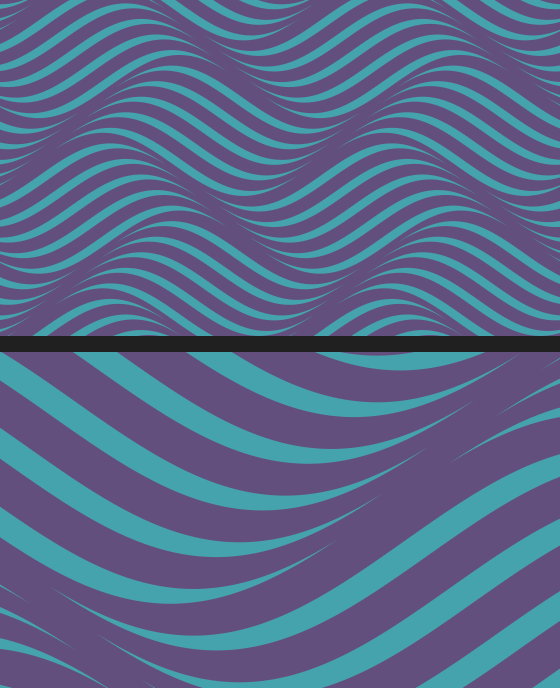
Top: the whole. Bottom: its middle third, enlarged.
Give the GLSL for this pattern, as a WebGL 2 fragment shader.

```glsl
#version 300 es
precision highp float;
// Teal wave ribbons on purple, drifting sideways in a zigzag so they pinch and swell.

uniform vec2 u_resolution;
out vec4 fragColor;

// Smoothed coverage of the area below wave edge k; y runs downward, one unit per ribbon.
float belowEdge(vec2 p, float k, float crestY, float pixel) {
    // The crest swings right and left over twenty edges (ten ribbons).
    float crestX = 11.55 - 0.493 * abs(mod(k + 3.0, 20.0) - 10.0);
    float frequency = 6.2831853 / 18.13;
    float angle = (p.x - crestX) * frequency;
    float edgeY = crestY + 2.03 * (1.0 - cos(angle));
    float slope = 2.03 * frequency * sin(angle);
    return clamp((p.y - edgeY) / (pixel * sqrt(1.0 + slope * slope)) + 0.5, 0.0, 1.0);
}

void main() {
    vec2 uv = gl_FragCoord.xy / u_resolution;
    vec2 p = vec2(uv.x * 36.07, (1.0 - uv.y) * 21.6);
    float pixel = 36.07 / u_resolution.x;

    vec3 purple = vec3(0.39, 0.31, 0.49);
    vec3 teal = vec3(0.27, 0.64, 0.68);

    // Each ribbon fills the gap between two edges and vanishes where they cross.
    float ribbons = 0.0;
    for (int i = -5; i <= 22; i++) {
        float n = float(i);
        float top = belowEdge(p, 2.0 * n, n + 0.218, pixel);
        float bottom = belowEdge(p, 2.0 * n + 1.0, n + 0.535, pixel);
        ribbons += max(top - bottom, 0.0);
    }

    fragColor = vec4(mix(purple, teal, min(ribbons, 1.0)), 1.0);
}
```
